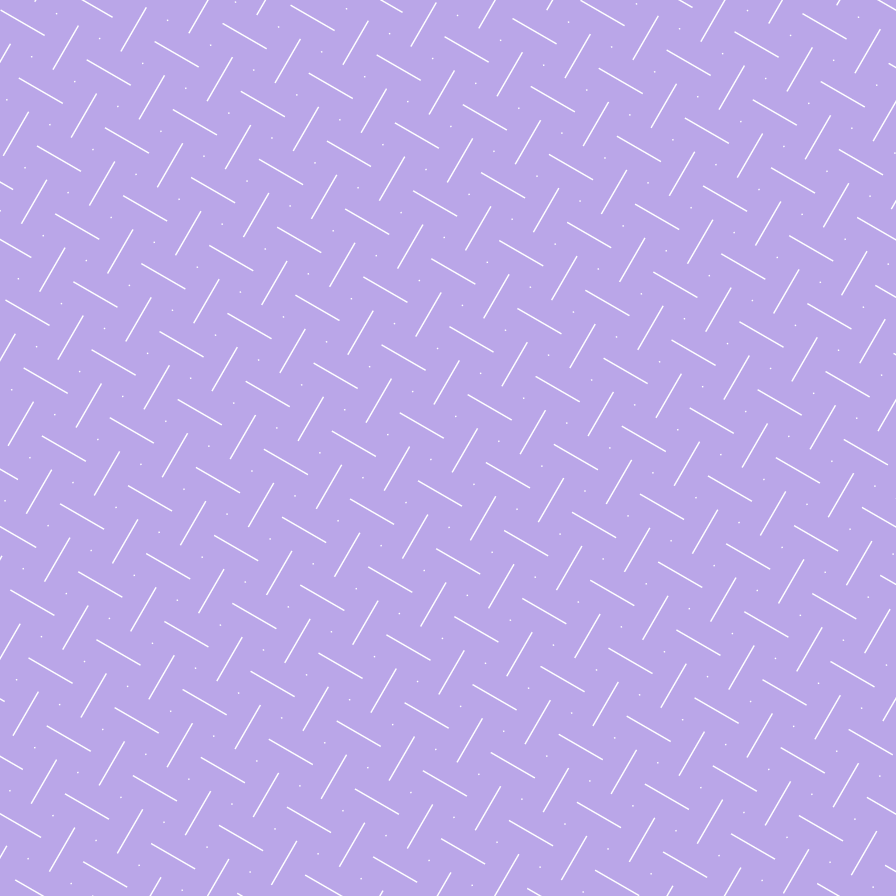
This pattern is drawn by a WebGL 2 fragment shader. Its source:

```glsl
#version 300 es
precision highp float;

uniform vec2 u_resolution;
out vec4 fragColor;

const vec3 LILAC = vec3(0.729, 0.651, 0.910);
const vec3 WHITE = vec3(1.0);

const float TILE = 0.0785;              // side of one repeat
const float TILT = radians(15.0);       // turn of the whole grid
const vec2 ORIGIN = vec2(0.3746, 0.5806);
const vec2 DASH_HALF = vec2(0.0284, 0.0008);
const vec2 DOT_HALF = vec2(0.0008);

vec2 rotate(vec2 p, float angle) {
    float c = cos(angle), s = sin(angle);
    return vec2(c * p.x - s * p.y, s * p.x + c * p.y);
}

// Offset from the nearest point of a square lattice
vec2 nearestCell(vec2 p, float size) {
    return (fract(p / size + 0.5) - 0.5) * size;
}

// Box-filtered coverage of a rectangle; stays accurate below one pixel
float boxCoverage(vec2 p, vec2 halfSize, float pixel) {
    vec2 upper = clamp((halfSize - p) / pixel + 0.5, 0.0, 1.0);
    vec2 lower = clamp((-halfSize - p) / pixel + 0.5, 0.0, 1.0);
    vec2 span = upper - lower;
    return span.x * span.y;
}

// One dash per cell, turned by angle
float dashes(vec2 p, float angle, float pixel) {
    return boxCoverage(rotate(nearestCell(p, TILE), -angle), DASH_HALF, pixel);
}

// One dot per cell
float dots(vec2 p, float pixel) {
    return boxCoverage(nearestCell(p, TILE), DOT_HALF, pixel);
}

void main() {
    float side = min(u_resolution.x, u_resolution.y);
    float pixel = 1.0 / side;
    vec2 p = rotate(gl_FragCoord.xy / side - ORIGIN, -TILT);
    float halfTile = 0.5 * TILE;

    // Two perpendicular sets of dashes, half a tile apart
    float ink = dashes(p, radians(-45.0), pixel);
    ink = max(ink, dashes(p - halfTile, radians(45.0), pixel));

    // Dots in the gaps between dashes
    ink = max(ink, dots(p - vec2(halfTile, 0.0), pixel));
    ink = max(ink, dots(p - vec2(0.0, halfTile), pixel));

    fragColor = vec4(mix(LILAC, WHITE, ink), 1.0);
}
```
